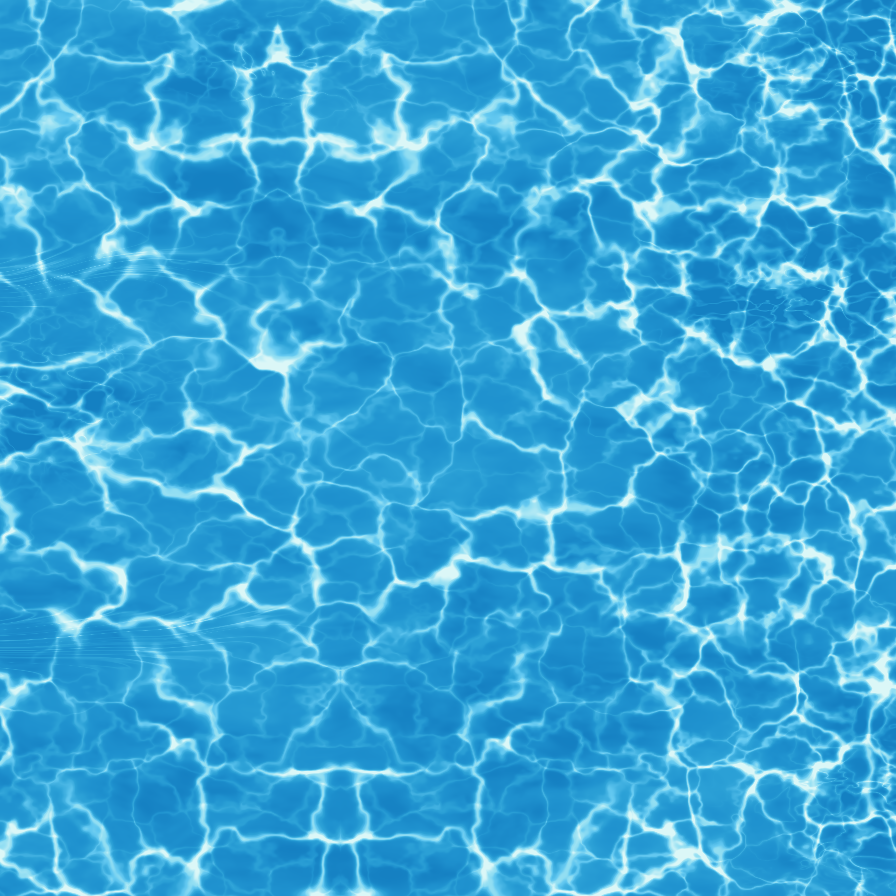
A three.js fragment shader for this texture:

```glsl
// Sunlit pool water: a warped cellular web of light caustics over blue water.
// Wide cells lie on the left and finer ones on the right; the upper and lower
// left bands mirror about a vertical axis, with choppy patches of fine ripples.
varying vec2 vUv;

vec2 hash2(vec2 p) {
  vec3 q = fract(p.xyx * vec3(0.1031, 0.1030, 0.0973));
  q += dot(q, q.yzx + 33.33);
  return fract((q.xx + q.yz) * q.zy);
}

float noise(vec2 p) {
  vec2 i = floor(p), f = fract(p);
  f = f * f * (3.0 - 2.0 * f);
  return mix(mix(hash2(i).x, hash2(i + vec2(1.0, 0.0)).x, f.x),
             mix(hash2(i + vec2(0.0, 1.0)).x, hash2(i + 1.0).x, f.x), f.y);
}

float fbm(vec2 p) {
  return 0.55 * noise(p) + 0.3 * noise(p * 2.1 + 7.3) + 0.15 * noise(p * 4.3 + 2.9);
}

vec2 warp(vec2 p) {
  return vec2(fbm(p), fbm(p + 41.7)) - 0.5;
}

// Distances to the three nearest cell centres, in rising order
vec3 nearestCells(vec2 p) {
  vec2 cell = floor(p), f = fract(p);
  vec3 near = vec3(9.0);
  for (int j = -1; j <= 1; j++) {
    for (int i = -1; i <= 1; i++) {
      vec2 offset = vec2(float(i), float(j));
      float d = length(offset + 0.1 + 0.8 * hash2(cell + offset) - f);
      if (d < near.x) near = vec3(d, near.xy);
      else if (d < near.y) near = vec3(near.x, d, near.y);
      else near.z = min(near.z, d);
    }
  }
  return near;
}

// Light web: bright thread, soft halo and filled knots where threads meet
float caustic(vec2 p, float thread) {
  p += 1.1 * warp(p * 0.8) + 0.5 * warp(p * 2.3 + 5.0);
  vec3 near = nearestCells(p);
  float gap = near.y - near.x;
  float strength = smoothstep(0.2, 0.75, noise(p * 1.3 + 19.0));
  float width = thread * (0.65 + 0.9 * strength);
  float line = exp(-gap * gap / (width * width)) * (0.3 + 0.6 * strength);
  float halo = 0.2 * exp(-gap * 6.0);
  float knot = smoothstep(0.22, 0.02, near.z - near.x) * (0.15 + 0.4 * strength);
  return line + halo + knot;
}

// Stretch the plane so that cells shrink toward the right
vec2 waterPlane(vec2 uv) {
  return vec2(8.0 * uv.x + 3.2 * uv.x * uv.x, 13.0 * uv.y);
}

float patchMask(vec2 uv, vec2 centre, vec2 size) {
  vec2 d = (uv - centre) / size;
  return exp(-dot(d, d));
}

vec3 waterColour(float light) {
  vec3 c = mix(vec3(0.08, 0.50, 0.76), vec3(0.12, 0.57, 0.81), smoothstep(0.0, 0.18, light));
  c = mix(c, vec3(0.17, 0.63, 0.84), smoothstep(0.15, 0.36, light));
  c = mix(c, vec3(0.25, 0.69, 0.88), smoothstep(0.34, 0.5, light));
  c = mix(c, vec3(0.38, 0.78, 0.94), smoothstep(0.48, 0.66, light));
  c = mix(c, vec3(0.57, 0.87, 0.95), smoothstep(0.64, 0.84, light));
  return mix(c, vec3(0.86, 0.97, 0.97), smoothstep(0.82, 1.2, light));
}

void main() {
  vec2 uv = vUv;

  // Mirrored bands at top and bottom, free water between
  float axis = mix(0.38, 0.31, step(0.5, uv.y));
  vec2 mirrored = vec2(axis + abs(uv.x - axis), uv.y);
  float band = smoothstep(0.17, 0.23, abs(uv.y - 0.5 + 0.08 * (noise(uv * 6.0) - 0.5)));
  float web = mix(caustic(waterPlane(uv) + 30.0, 0.085),
                  caustic(waterPlane(mirrored), 0.085), band);

  // Finer webs: faint everywhere, stronger on the right
  float right = smoothstep(0.5, 0.95, uv.x);
  vec2 fineUv = mix(uv, mirrored, band);
  float fine = caustic(fineUv * vec2(17.0, 23.0) + 70.0, 0.1) * (0.22 + 0.3 * right);

  // Choppy patches of thin crests
  float chop = patchMask(uv, vec2(0.31, 0.93), vec2(0.09, 0.05))
             + patchMask(uv, vec2(0.05, 0.56), vec2(0.11, 0.07))
             + patchMask(uv, vec2(0.95, 0.95), vec2(0.14, 0.10))
             + patchMask(uv, vec2(0.90, 0.66), vec2(0.14, 0.05))
             + patchMask(uv, vec2(0.97, 0.10), vec2(0.10, 0.10));
  vec2 ripplePos = uv * vec2(32.0, 52.0);
  float crest = 1.0 - abs(2.0 * fbm(ripplePos + 2.0 * warp(ripplePos * 0.4)) - 1.0);
  float ripple = chop * (0.5 * pow(crest, 9.0) - 0.17);

  // Broad shade, drifting streaks and the summed light
  float shade = 0.15 + 0.4 * (fbm(uv * vec2(5.0, 8.0) + 3.0) - 0.5);
  float streak = 0.22 * (fbm(uv * vec2(18.0, 46.0) + 4.0 * warp(uv * 5.0)) - 0.5);
  float light = shade + streak + 0.72 * web + fine + ripple;
  gl_FragColor = vec4(waterColour(light), 1.0);
}
```
